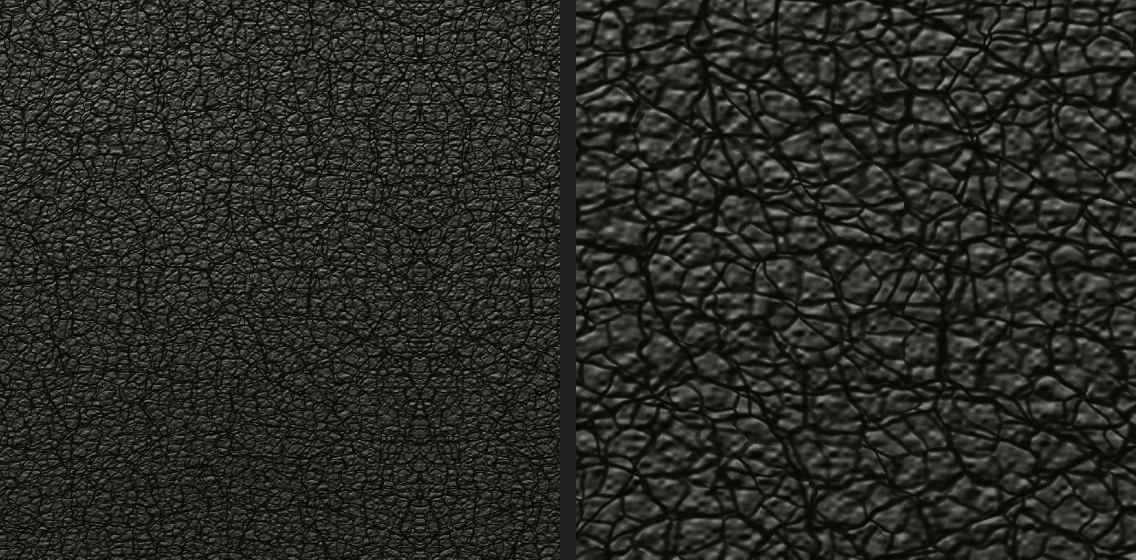
Left, the full canvas; right, a detail of the centre.
A WebGL 2 fragment shader for this texture:

```glsl
#version 300 es
precision highp float;
// Black pebbled leather, lit from above. Three scales of cellular noise carve
// creases, folds and small pebbles into a height field; value noise roughens it.
// The slope toward the light gives the sheen, and the crack depth the shadow.

uniform vec2 u_resolution;
out vec4 fragColor;

const float CREASE_FREQ = 8.0;      // long, sparse creases
const float FOLD_FREQ = 24.0;       // medium folds
const float PEBBLE_FREQ = 47.0;     // small pebbles
const float GRAIN_FREQ = 150.0;     // rough skin on each pebble
const float MIRROR_X = 0.75;        // axis where the hide is mirrored
const float LIGHT_STEP = 0.0021;    // sampling distance toward the light
const vec2 LIGHT_DIR = vec2(-0.28, 0.96);
const float RELIEF = 0.22;          // strength of crack flanks
const float GRAIN = 1.0;            // strength of the skin roughness
const float SHADOW = 0.034;         // brightness inside the cracks
const float SHEEN = 0.47;           // brightness of fully lit skin
const vec3 WARM_TINT = vec3(0.004, 0.0, -0.011);

vec2 hash2(vec2 p) {
    vec3 q = fract(p.xyx * vec3(0.1031, 0.1030, 0.0973));
    q += dot(q, q.yzx + 33.33);
    return fract((q.xx + q.yz) * q.zy);
}

float valueNoise(vec2 p) {
    vec2 i = floor(p), f = fract(p);
    f = f * f * (3.0 - 2.0 * f);
    float low = mix(hash2(i).x, hash2(i + vec2(1, 0)).x, f.x);
    float high = mix(hash2(i + vec2(0, 1)).x, hash2(i + vec2(1, 1)).x, f.x);
    return mix(low, high, f.y);
}

// Distance from p to the border between its two nearest cells.
float cellBorder(vec2 p) {
    vec2 cell = floor(p), f = fract(p);
    vec2 nearest = vec2(8.0), second = vec2(8.0);
    for (int y = -1; y <= 1; y++) {
        for (int x = -1; x <= 1; x++) {
            vec2 o = vec2(x, y);
            vec2 r = o + 0.1 + 0.8 * hash2(cell + o) - f;
            if (dot(r, r) < dot(nearest, nearest)) {
                second = nearest;
                nearest = r;
            } else if (dot(r, r) < dot(second, second)) {
                second = r;
            }
        }
    }
    float gap = dot(second, second) - dot(nearest, nearest);
    return gap / (2.0 * max(length(second - nearest), 0.05));
}

// Mirrors the hide, flattens the pebbles lower down and bends the cracks.
vec2 hideSpace(vec2 uv) {
    vec2 p = vec2(MIRROR_X - abs(uv.x - MIRROR_X), 1.42 * uv.y - 0.2 * uv.y * uv.y);
    p += 0.014 * sin(p.yx * vec2(9.0, 7.0) + vec2(0.7, 2.1));
    p += 0.004 * sin(p.yx * vec2(31.0, 27.0) + vec2(1.9, 0.4));
    vec2 jag = vec2(valueNoise(p * 95.0), valueNoise(p * 95.0 + 41.0)) - 0.5;
    return p + 0.006 * jag + 4.0;
}

// x: openness of the skin (0 in cracks, 1 on pebbles), y: height.
vec2 leather(vec2 uv) {
    vec2 p = hideSpace(uv);
    float wear = valueNoise(p * 40.0);
    float crease = cellBorder(p * CREASE_FREQ * vec2(0.85, 1.1));
    float fold = cellBorder(p * FOLD_FREQ + 17.0);
    float pebble = cellBorder(p * PEBBLE_FREQ + 53.0);

    float creaseTop = smoothstep(0.002, 0.024, crease);
    float foldTop = smoothstep(0.005, 0.05 + 0.05 * wear, fold);
    float pebbleTop = smoothstep(0.0, 0.1 + 0.12 * wear, pebble);
    float open = mix(0.1, 1.0, creaseTop) * mix(0.15, 1.0, foldTop)
               * mix(0.1 + 0.35 * wear, 1.0, pebbleTop);

    float height = RELIEF * (open + 0.7 * smoothstep(0.0, 0.4, pebble));
    vec2 g = vec2(MIRROR_X - abs(uv.x - MIRROR_X), uv.y * 1.2) * GRAIN_FREQ;
    height += GRAIN * (0.8 * valueNoise(g) + 0.6 * valueNoise(g * 1.7 + 9.0));
    return vec2(open, height);
}

// Broad sheen: brighter at the top, fading toward the bottom.
float broadTone(vec2 uv) {
    float tone = mix(0.82, 1.17, smoothstep(0.0, 0.95, uv.y));
    tone += 0.12 * exp(-9.0 * dot(uv - vec2(0.24, 0.9), uv - vec2(0.24, 0.9)));
    return tone + 0.03 * sin(uv.x * 9.0 + 1.0) * sin(uv.y * 7.0 + 0.5);
}

void main() {
    vec2 uv = gl_FragCoord.xy / u_resolution;
    vec2 here = leather(uv);
    float toward = leather(uv + LIGHT_DIR * LIGHT_STEP).y;

    float lit = clamp(0.5 + here.y - toward, 0.0, 1.0);
    float brightness = SHADOW + SHEEN * broadTone(uv) * here.x * pow(lit, 1.5);
    fragColor = vec4(max(vec3(brightness) + WARM_TINT, 0.0), 1.0);
}
```
